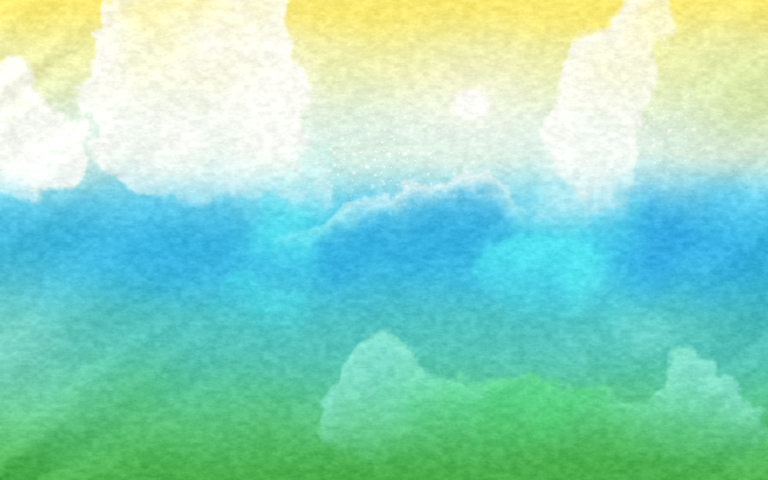
Reproduce this background procedurally as a Shadertoy shader.

```glsl
// Dreamy painted sky: yellow to blue to green, with rim-lit cloud banks, a pale sun and sparkles.
#define WARP 0.13
#define GRAIN 0.15
#define STREAKS 0.10
#define SPARKLE 0.85
#define SUN vec2(0.985, 0.781)
#define WHITE vec3(1.0, 1.0, 0.98)
#define CYAN vec3(0.33, 0.91, 0.95)
#define MINT vec3(0.58, 0.93, 0.86)
#define LEAF vec3(0.32, 0.85, 0.44)

float hash(vec2 p) {
    vec3 h = fract(vec3(p.xyx) * 0.1031);
    h += dot(h, h.yzx + 33.33);
    return fract((h.x + h.y) * h.z);
}

float noise(vec2 p) {
    vec2 i = floor(p), f = fract(p);
    f = f * f * (3.0 - 2.0 * f);
    return mix(mix(hash(i), hash(i + vec2(1, 0)), f.x),
               mix(hash(i + vec2(0, 1)), hash(i + 1.0), f.x), f.y);
}

float fbm(vec2 p) {
    float sum = 0.0, amp = 0.45;
    for (int i = 0; i < 5; i++) {
        sum += amp * noise(p);
        p = mat2(1.6, 1.2, -1.2, 1.6) * p + 7.3;
        amp *= 0.58;
    }
    return sum;
}

// Soft glow that falls off from a centre
float glow(vec2 p, float x, float y, float rx, float ry) {
    vec2 d = (p - vec2(x, y)) / vec2(rx, ry);
    return exp(-dot(d, d));
}

// Depth inside an elliptic lobe, and a rounded union of two depths
float lobe(vec2 p, float x, float y, float rx, float ry) {
    return (1.0 - length((p - vec2(x, y)) / vec2(rx, ry))) * min(rx, ry);
}

float join(float a, float b) {
    float h = max(0.04 - abs(a - b), 0.0);
    return max(a, b) + h * h * 6.0;
}

// Opacity of a bank: crisp bright rim, thinner body
float lit(float depth, float body, float rimWidth) {
    return smoothstep(0.0, 0.018, depth) * mix(body, 1.0, exp(-max(depth, 0.0) / rimWidth));
}

vec3 skyColor(float y) {
    vec3 c = mix(vec3(0.29, 0.69, 0.30), vec3(0.35, 0.77, 0.50), smoothstep(0.0, 0.16, y));
    c = mix(c, vec3(0.33, 0.77, 0.74), smoothstep(0.11, 0.31, y));
    c = mix(c, vec3(0.24, 0.73, 0.89), smoothstep(0.29, 0.47, y));
    c = mix(c, vec3(0.42, 0.82, 0.93), smoothstep(0.50, 0.61, y));
    c = mix(c, vec3(0.86, 0.94, 0.89), smoothstep(0.57, 0.69, y));
    c = mix(c, vec3(0.94, 0.94, 0.67), smoothstep(0.70, 0.90, y));
    return mix(c, vec3(0.98, 0.92, 0.45), smoothstep(0.88, 1.0, y));
}

// Jittered dots of light, one per cell
float sparkles(vec2 p) {
    float sum = 0.0;
    for (float k = 0.0; k < 3.0; k++) {
        vec2 g = p * (24.0 + 19.0 * k) + 13.0 * k, id = floor(g);
        vec2 spot = 0.25 + 0.5 * vec2(hash(id), hash(id + 41.0));
        sum += step(0.6, hash(id + 83.0)) * smoothstep(0.16, 0.02, length(fract(g) - spot));
    }
    return sum;
}

void mainImage(out vec4 fragColor, in vec2 fragCoord) {
    vec2 p = fragCoord / iResolution.y;
    p.x *= 1.6 * iResolution.y / iResolution.x;
    float billow = fbm(p * 9.0), wisp = smoothstep(0.25, 0.75, fbm(p * 6.0 + 50.0));
    vec2 q = p + WARP * (vec2(billow, fbm(p * 9.0 + 31.0)) - 0.5);

    // Sky with deeper blue pools and pale margins
    vec3 col = skyColor(p.y + 0.07 * (fbm(p * 4.0) - 0.5));
    col = mix(col, vec3(0.17, 0.62, 0.89), 0.65 * glow(q, 1.36, 0.50, 0.15, 0.09));
    col = mix(col, vec3(0.20, 0.68, 0.88), 0.40 * glow(q, 0.35, 0.50, 0.22, 0.08));
    col = mix(col, vec3(0.56, 0.86, 0.76), 0.55 * glow(p, 0.0, 0.28, 0.18, 0.17));
    col = mix(col, vec3(0.85, 0.92, 0.64), 0.70 * glow(p, 1.58, 0.80, 0.16, 0.10));

    // Cyan smoke and mist between the banks
    col = mix(col, CYAN, wisp * glow(q, 1.18, 0.43, 0.15, 0.17));
    col = mix(col, CYAN, 0.70 * glow(q, 0.61, 0.52, 0.08, 0.10));
    col = mix(col, MINT, wisp * 0.8 * glow(q, 1.26, 0.29, 0.16, 0.08));
    col = mix(col, WHITE, 0.65 * wisp * glow(q, 1.22, 0.65, 0.18, 0.08));

    // Upper white banks, melting into the blue
    float left = join(lobe(q, 0.03, 0.74, 0.10, 0.14), lobe(q, 0.12, 0.70, 0.08, 0.09));
    left = join(left, lobe(q, 0.02, 0.62, 0.08, 0.05));
    float tower = join(lobe(q, 0.39, 0.82, 0.22, 0.24), lobe(q, 0.46, 0.98, 0.13, 0.16));
    tower = join(tower, join(lobe(q, 0.54, 0.74, 0.11, 0.16), lobe(q, 0.64, 0.59, 0.06, 0.05)));
    float right = join(lobe(q, 1.28, 0.87, 0.10, 0.10), lobe(q, 1.25, 0.72, 0.10, 0.15));
    right = join(right, lobe(q, 1.33, 0.96, 0.05, 0.08));
    col = mix(col, WHITE, lit(left, 0.65, 0.05) * smoothstep(0.53, 0.65, q.y));
    col = mix(col, WHITE, lit(tower, 0.35 + 0.5 * wisp, 0.05) * smoothstep(0.53, 0.72, q.y));
    col = mix(col, WHITE, 0.75 * glow(q, 0.56, 0.77, 0.09, 0.15));
    col = mix(col, WHITE, lit(right, 0.5, 0.05) * smoothstep(0.56, 0.70, q.y) * smoothstep(1.50, 1.28, q.x));

    // Central arch with a bright crest and a blue hollow
    float arch = join(lobe(q, 0.69, 0.45, 0.10, 0.09), lobe(q, 0.79, 0.50, 0.13, 0.10));
    arch = join(arch, join(lobe(q, 0.94, 0.53, 0.15, 0.12), lobe(q, 1.03, 0.55, 0.06, 0.07)));
    col = mix(col, vec3(0.20, 0.68, 0.88), 0.75 * smoothstep(0.0, 0.07, arch) * smoothstep(0.32, 0.48, p.y));
    vec3 crest = mix(CYAN, WHITE, smoothstep(0.44, 0.62, p.y));
    col = mix(col, crest, lit(arch, 0.0, 0.035) * smoothstep(0.42, 0.56, q.y + 0.25 * (0.75 - q.x)));

    // Cyan puffs on both sides, then the low green bank
    float cyan = join(lobe(q, 0.52, 0.35, 0.07, 0.08), lobe(q, 0.59, 0.34, 0.06, 0.06));
    col = mix(col, CYAN, 0.75 * lit(cyan, 0.25, 0.03) * smoothstep(0.29, 0.42, q.y));
    cyan = join(lobe(q, 1.06, 0.40, 0.08, 0.07), lobe(q, 1.14, 0.43, 0.11, 0.10));
    col = mix(col, CYAN, 0.75 * lit(cyan, 0.55, 0.05) * smoothstep(0.31, 0.46, q.y));
    float low = join(lobe(q, 0.79, 0.17, 0.11, 0.12), lobe(q, 0.95, 0.13, 0.12, 0.09));
    low = join(low, join(lobe(q, 1.10, 0.13, 0.12, 0.09), lobe(q, 1.27, 0.10, 0.13, 0.09)));
    low = join(low, join(lobe(q, 1.43, 0.17, 0.08, 0.12), lobe(q, 1.50, 0.12, 0.08, 0.09)));
    vec3 lowTint = mix(MINT, LEAF, min(1.0, 1.3 * glow(q, 1.12, 0.09, 0.24, 0.13)));
    col = mix(col, lowTint, 0.9 * lit(low, 0.5, 0.07) * smoothstep(0.03, 0.22, q.y));

    // Sun and sparkles
    col = mix(col, WHITE, 0.5 * glow(p, SUN.x, SUN.y, 0.16, 0.09));
    col = mix(col, WHITE, smoothstep(0.055, 0.02, length((p - SUN) * vec2(1.0, 1.2))));
    float dust = glow(p, 1.32, 0.73, 0.15, 0.09) + glow(p, 0.80, 0.69, 0.18, 0.10);
    col = mix(col, WHITE, min(1.0, SPARKLE * dust * sparkles(p)));

    // Brushed diagonal streaks and paper grain
    float streak = noise(vec2(dot(p, vec2(0.8, 0.6)) * 2.0, dot(p, vec2(-0.6, 0.8)) * 30.0)) - 0.5;
    col += STREAKS * streak * (smoothstep(0.6, 0.0, p.x) + smoothstep(1.35, 1.6, p.x));
    col += GRAIN * (fbm(p * vec2(70.0, 110.0)) - 0.5);
    fragColor = vec4(clamp(col, 0.0, 1.0), 1.0);
}
```
